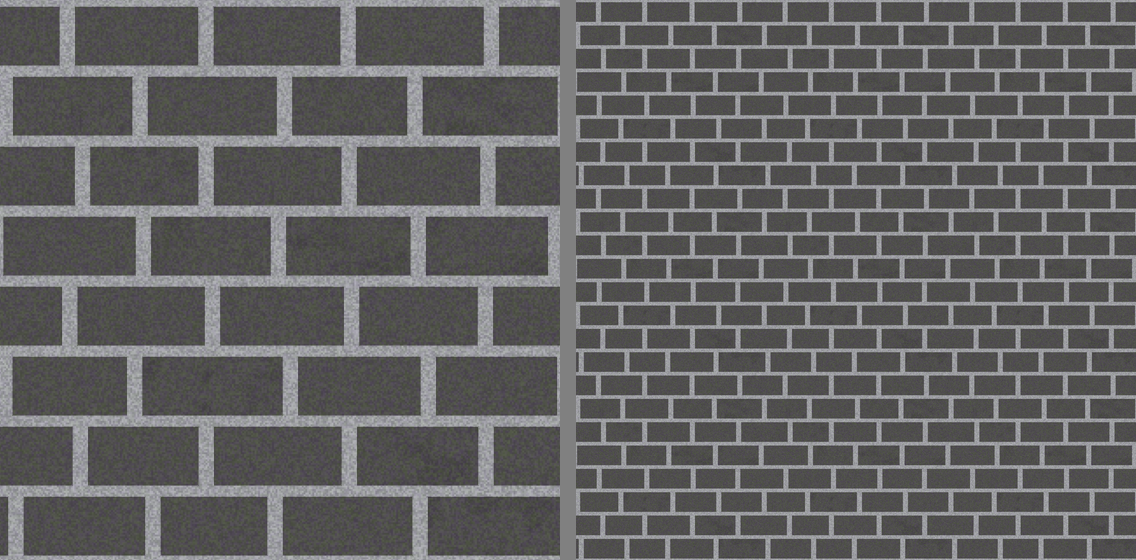
Left: one tile. Right: repeated 3 by 3.
Write a Shadertoy shader that draws this texture.

```glsl
// Dark brick wall in running bond: eight courses of four bricks, pale mortar.
// Each upright joint is nudged by a hash, so brick lengths vary; wrapped value
// noise adds fine grain and a few faint stains, and the whole tile repeats.

const float COURSES = 8.0;
const float BRICKS = 4.0;
const float BED_WIDTH = 0.0200;      // level mortar lines
const float JOINT_WIDTH = 0.0275;    // upright mortar lines
const float LINE_OFFSET = 0.002;     // small shift of the mortar grid
const float GRAIN_CELLS = 320.0;
const vec3 BRICK_COLOR = vec3(0.310, 0.306, 0.302);
const vec3 MORTAR_COLOR = vec3(0.613, 0.617, 0.633);
const vec3 TINT_AXIS = vec3(0.0, 1.0, -1.3);

float hash(vec2 p, float seed) {
    vec3 q = fract(vec3(p.xyx + seed * 17.31) * 0.1031);
    q += dot(q, q.yzx + 33.33);
    return fract((q.x + q.y) * q.z);
}

// Value noise that wraps after "cells" lattice steps
float tileNoise(vec2 uv, vec2 cells, float seed) {
    vec2 p = uv * cells;
    vec2 i = floor(p);
    vec2 f = fract(p);
    f = f * f * (3.0 - 2.0 * f);
    float a = hash(mod(i, cells), seed);
    float b = hash(mod(i + vec2(1.0, 0.0), cells), seed);
    float c = hash(mod(i + vec2(0.0, 1.0), cells), seed);
    float d = hash(mod(i + vec2(1.0, 1.0), cells), seed);
    return mix(mix(a, b, f.x), mix(c, d, f.x), f.y);
}

// Position of upright joint k in a course, in brick lengths
float jointPosition(float k, float course) {
    float h = hash(vec2(mod(k, BRICKS), course), 3.0);
    float nudge = mix(-0.047, 0.110, pow(h, 1.4));
    return k + 0.5 * mod(course, 2.0) + LINE_OFFSET * BRICKS + nudge;
}

// x: signed distance to the nearest upright joint, y: index of this brick
vec2 nearestJoint(float x, float course) {
    float start = floor(x - 0.5 * mod(course, 2.0));
    vec2 nearest = vec2(10.0, 0.0);
    for (int n = -1; n <= 2; n++) {
        float k = start + float(n);
        float d = x - jointPosition(k, course);
        if (abs(d) < abs(nearest.x)) nearest = vec2(d, d > 0.0 ? k : k - 1.0);
    }
    return vec2(nearest.x / BRICKS, mod(nearest.y, BRICKS));
}

// Faint dark smudges, present on some bricks only
float stain(vec2 uv, vec2 brick) {
    float present = smoothstep(0.55, 0.9, hash(brick, 8.0));
    float cloud = 0.65 * tileNoise(uv, vec2(22.0, 30.0), 5.0)
                + 0.35 * tileNoise(uv, vec2(60.0, 70.0), 6.0);
    return present * smoothstep(0.45, 0.8, cloud);
}

void mainImage(out vec4 fragColor, in vec2 fragCoord) {
    vec2 uv = fragCoord / iResolution.xy;

    // Courses and bricks
    float y = (uv.y + LINE_OFFSET) * COURSES;
    float course = mod(floor(y), COURSES);
    vec2 joint = nearestJoint(uv.x * BRICKS, course);
    float bedDistance = (0.5 - abs(fract(y) - 0.5)) / COURSES;
    float inset = min(bedDistance - 0.5 * BED_WIDTH,
                      abs(joint.x) - 0.5 * JOINT_WIDTH);
    float soft = max(0.0012, 0.7 / iResolution.y);
    float brickMask = smoothstep(-soft, soft, inset);

    // Grain in brightness and in tint
    float grain = tileNoise(uv, vec2(GRAIN_CELLS), 1.0) - 0.5;
    float tint = tileNoise(uv, vec2(GRAIN_CELLS * 0.75), 2.0) - 0.5;

    // Brick face, slightly darker along its rim
    vec3 brick = BRICK_COLOR + 0.07 * grain + 0.06 * tint * TINT_AXIS;
    brick -= 0.025 * stain(uv, vec2(joint.y, course));
    brick -= 0.025 * (1.0 - smoothstep(0.0, 0.004, inset));

    // Mortar with coarser contrast
    vec3 mortar = MORTAR_COLOR + 0.18 * grain + 0.03 * tint * TINT_AXIS;

    fragColor = vec4(mix(mortar, brick, brickMask), 1.0);
}
```
